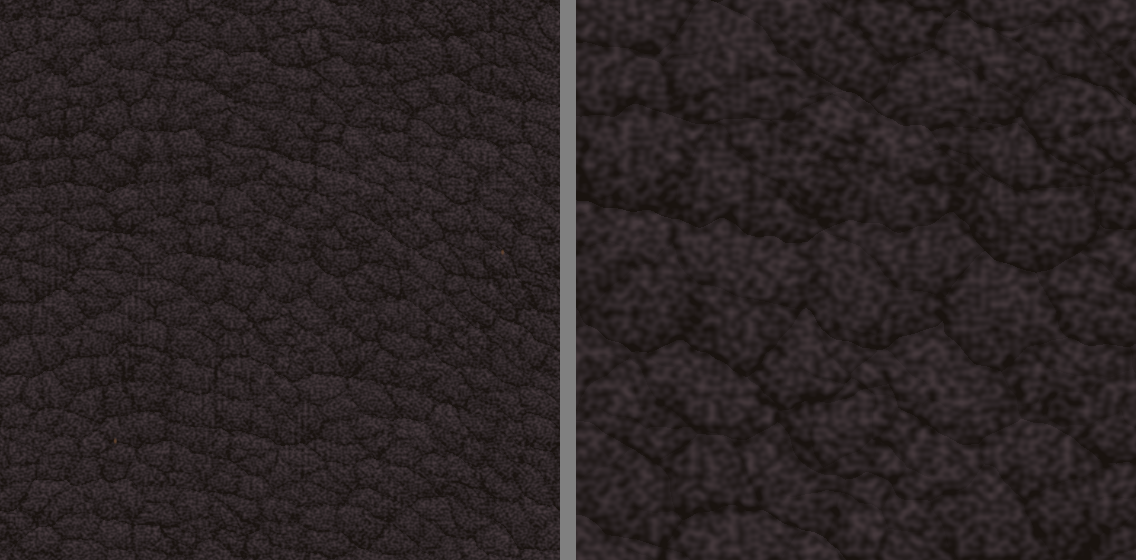
Left, the full canvas; right, a detail of the centre.
A WebGL 1 fragment shader for this texture:

```glsl
precision highp float;

uniform vec2 u_resolution;

vec2 hash2(vec2 p) {
  return fract(sin(vec2(dot(p, vec2(127.1, 311.7)), dot(p, vec2(269.5, 183.3)))) * 43758.5);
}

float gradientDot(vec2 cell, vec2 offset) {
  float angle = 6.2832 * hash2(cell).x;
  return dot(vec2(cos(angle), sin(angle)), offset);
}

// Gradient noise, roughly -0.7 to 0.7
float noise(vec2 p) {
  vec2 i = floor(p), f = fract(p);
  vec2 w = f * f * f * (f * (f * 6.0 - 15.0) + 10.0);
  vec2 e = vec2(0.0, 1.0);
  return mix(mix(gradientDot(i, f), gradientDot(i + e.yx, f - e.yx), w.x),
             mix(gradientDot(i + e.xy, f - e.xy), gradientDot(i + e.yy, f - e.yy), w.x), w.y);
}

// Cellular pebbles: x = distance to the border, yz = offset from the pebble centre
vec3 pebbles(vec2 p) {
  vec2 i = floor(p), f = fract(p);
  vec2 nearest = vec2(0.0);
  float best = 8.0;
  for (int y = -1; y <= 1; y++) {
    for (int x = -1; x <= 1; x++) {
      vec2 g = vec2(float(x), float(y));
      vec2 r = g + hash2(i + g) - f;
      float d = dot(r, r);
      if (d < best) {
        best = d;
        nearest = r;
      }
    }
  }
  float border = 8.0;
  for (int y = -2; y <= 2; y++) {
    for (int x = -2; x <= 2; x++) {
      vec2 g = vec2(float(x), float(y));
      vec2 r = g + hash2(i + g) - f;
      vec2 between = r - nearest;
      if (dot(between, between) > 0.0001) {
        border = min(border, dot(0.5 * (r + nearest), normalize(between)));
      }
    }
  }
  return vec3(border, -nearest);
}

void main() {
  vec2 uv = gl_FragCoord.xy / u_resolution;

  // Uneven stretch of the hide: broad drift plus wobbly crease lines
  vec2 hide = uv + 0.03 * vec2(noise(uv * 3.0), noise(uv * 3.0 + 17.0));
  hide += 0.013 * vec2(noise(uv * 22.0 + 5.0), noise(uv * 22.0 + 41.0));
  hide += 0.004 * vec2(noise(uv * 75.0 + 9.0), noise(uv * 75.0 + 63.0));
  hide.y += 0.3 * hide.x * (hide.x - 0.35);

  // Large pebbles, lit from above
  vec3 pebble = pebbles(hide * vec2(16.0, 24.0));
  float depth = 0.75 + 0.9 * noise(uv * 13.0 + 30.0);
  float crease = 1.0 - smoothstep(0.0, 0.11, pebble.x);
  float dome = smoothstep(0.0, 0.3, pebble.x);
  float tone = 0.42 + 0.14 * dome + 0.34 * pebble.z - 0.32 * depth * crease;

  // Fainter wrinkles that split some of the pebbles
  vec3 wrinkle = pebbles(hide * vec2(31.0, 38.0) + 50.0);
  float split = smoothstep(-0.25, 0.4, noise(uv * 11.0 + 80.0));
  tone -= 0.28 * split * (1.0 - smoothstep(0.0, 0.14, wrinkle.x));
  tone += 0.2 * split * wrinkle.z;

  // Fine grain and pores
  tone += 0.4 * noise(uv * 95.0 + 11.0);
  tone += 0.85 * noise(uv * vec2(175.0, 205.0) + 23.0);
  tone += 0.12 * noise(uv * 5.0 + 70.0);

  vec3 shadow = vec3(0.115, 0.09, 0.082);
  vec3 leather = vec3(0.176, 0.146, 0.153);
  vec3 sheen = vec3(0.25, 0.206, 0.218);
  vec3 color = mix(shadow, leather, clamp(tone * 2.0, -0.3, 1.0));
  color = mix(color, sheen, clamp(tone * 2.0 - 1.0, 0.0, 1.3));

  // Rare tan specks of dust
  vec2 cell = floor(uv * 6.0);
  vec2 fromSpeck = fract(uv * 6.0) - 0.2 - 0.6 * hash2(cell + 7.0);
  float speck = 1.0 - smoothstep(0.005, 0.025, length(fromSpeck * vec2(1.0, 0.6)));
  color = mix(color, vec3(0.42, 0.29, 0.2), 0.8 * speck * step(0.95, hash2(cell + 90.0).x));

  gl_FragColor = vec4(color, 1.0);
}
```
